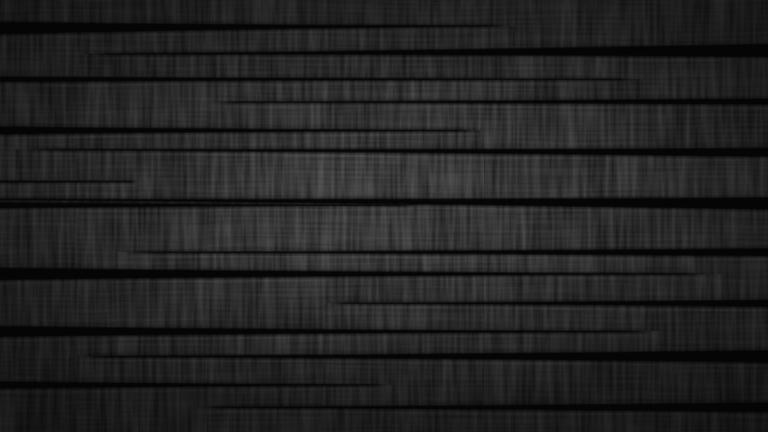
Give the GLSL for this texture, as a Shadertoy shader.

```glsl
// Where each tapered gap ends, and its half width at the canvas border
const float leftTip[8] = float[8](0.67, 0.84, 0.63, 0.18, 0.55, 0.94, 0.86, 0.51);
const float leftHalf[8] = float[8](0.015, 0.007, 0.010, 0.003, 0.008, 0.015, 0.013, 0.009);
const float rightTip[8] = float[8](0.10, 0.27, 0.02, -0.05, 0.15, 0.42, 0.09, 0.25);
const float rightHalf[8] = float[8](0.016, 0.008, 0.011, 0.015, 0.010, 0.009, 0.015, 0.012);

vec2 hash2(vec2 p) {
    vec3 q = fract(vec3(p.xyx) * vec3(0.1031, 0.1030, 0.0973));
    q += dot(q, q.yzx + 33.33);
    return fract((q.xx + q.yz) * q.zy);
}

// Cellular noise: distance to the nearest scattered point, centred on zero
float cells(vec2 p) {
    vec2 cell = floor(p);
    float nearest = 4.0;
    for (int j = -1; j <= 1; j++)
    for (int i = -1; i <= 1; i++) {
        vec2 id = cell + vec2(i, j);
        vec2 d = id + hash2(id) - p;
        nearest = min(nearest, dot(d, d));
    }
    return sqrt(nearest) - 0.45;
}

// Shade one tapered gap; along runs from 0 at its tip to 1 at the border
void cutGap(float offset, float along, float halfWidth, inout float light, inout float rim) {
    float strength = smoothstep(0.0, 0.06, along);
    float edge = abs(offset) - mix(0.0022, halfWidth, pow(max(along, 0.0), 1.5));
    float soft = 0.0035 + 0.4 / iResolution.y;
    float open = 1.0 - smoothstep(-soft, soft, edge);
    float shadow = 0.35 * exp(-max(edge, 0.0) / 0.005);
    light *= 1.0 - strength * max(0.9 * open, shadow);
    rim += strength * step(0.0, offset) * exp(-pow((edge - 0.007) / 0.003, 2.0));
}

void mainImage(out vec4 fragColor, in vec2 fragCoord) {
    vec2 uv = fragCoord / iResolution.xy;
    float x = uv.x, down = 1.0 - uv.y;

    // Gaps alternate between the left and right borders
    float light = 1.0, rim = 0.0, slat = 0.0;
    for (int i = 0; i < 8; i++) {
        float row = float(i);
        float lift = i > 3 ? 0.064 * exp(4.0 - row) : 0.0;
        float leftY = 0.065 + 0.1185 * row - lift - 0.008 * x * step(row, 0.5);
        float rightY = 0.117 + 0.1180 * row - 0.005 * step(3.5, row) * step(row, 5.5)
                     + 0.010 * (1.0 - x) * cos(row * 3.14159 / 3.0 + 0.3) * step(row, 3.5);
        float leftAlong = 1.0 - x / leftTip[i];
        float rightAlong = (x - rightTip[i]) / (1.0 - rightTip[i]);
        cutGap(down - leftY, leftAlong, leftHalf[i], light, rim);
        cutGap(down - rightY, rightAlong, rightHalf[i], light, rim);
        slat += step(leftY, down) * step(0.0, leftAlong);
        slat += step(rightY, down) * step(0.0, rightAlong);
    }

    // Upright grain shifts from slat to slat; fine threads cross it
    vec2 p = vec2(x + slat * 0.37, down);
    float grain = 0.52 * cells(p * vec2(115.0, 5.0) + slat * 5.0)
                + 0.34 * cells(p * vec2(210.0, 9.0) + 40.0)
                + 0.18 * cells(p * vec2(35.0, 5.0) + 80.0);
    float threads = 0.20 * cells(vec2(x * 7.0, down * 120.0))
                  + 0.03 * sin(down * 520.0 + 2.0 * sin(x * 19.0 + slat));

    // Light pools in the middle and fades to the borders
    vec2 c = (uv - vec2(0.5, 0.54)) * vec2(1.6, 1.8);
    float face = mix(0.068, 0.236, exp(-1.5 * dot(c, c)));
    face *= 1.0 + grain + threads + 0.05 * sin(slat * 2.4) + 0.22 * rim;
    fragColor = vec4(vec3(max(face * light, 0.018)), 1.0);
}
```
